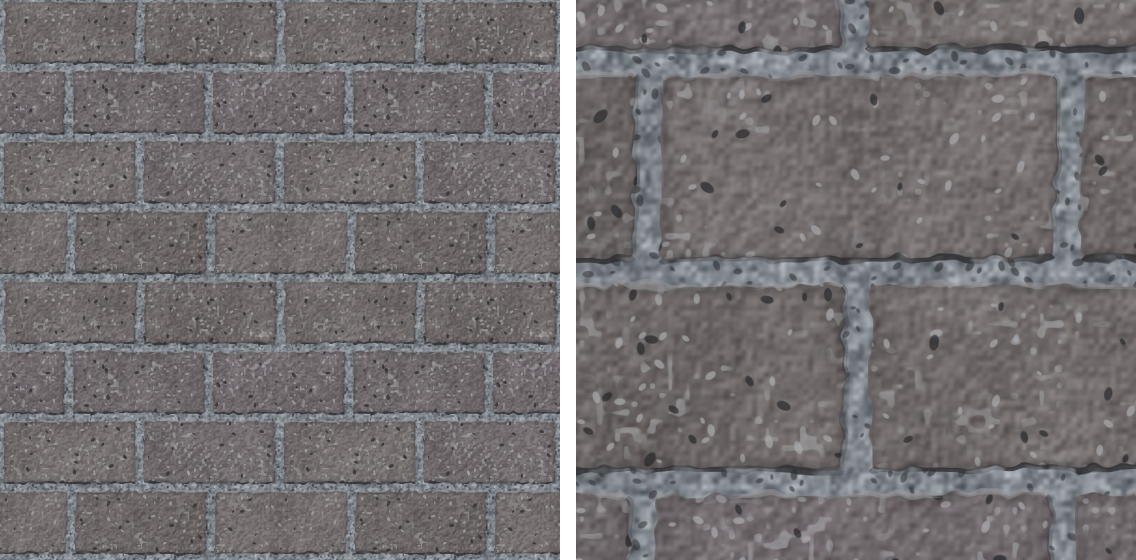
Left: the whole. Right: its middle third, enlarged.
Write a Shadertoy shader that draws this texture.

```glsl
// Weathered grey brick wall in running bond: 4 bricks across, 8 courses up.
// A tile of 2 x 4 bricks is laid twice each way; rounded boxes give the bricks,
// wrapping noise gives grainy mortar, and scattered spots give flakes and pits.

const float TILES = 2.0;                  // tile repeats per canvas side
const vec2 BRICKS = vec2(2.0, 4.0);       // bricks per tile
const float JOINT = 0.032;                // mortar width, in tile units

const vec3 WARM_BRICK = vec3(0.435, 0.415, 0.405);
const vec3 MAUVE_BRICK = vec3(0.445, 0.415, 0.430);
const vec3 MORTAR = vec3(0.495, 0.520, 0.545);
const vec3 FLAKE = vec3(0.67, 0.67, 0.68);
const vec3 SHADOW = vec3(0.17, 0.17, 0.18);

// Integer hash of a cell, 0 to 1
float hash(ivec2 cell, int seed) {
    uint h = uint(cell.x) * 1597u + uint(cell.y) * 51749u + uint(seed) * 7919u;
    h = (h ^ (h >> 15)) * 739391u;
    h = (h ^ (h >> 13)) * 668265u;
    h = (h ^ (h >> 14)) * 374761u;
    h ^= h >> 16;
    return float(h & 65535u) / 65535.0;
}

ivec2 wrap(ivec2 cell, ivec2 count) {
    return (cell % count + count) % count;
}

// Value noise that wraps over the unit tile
float noise(vec2 p, ivec2 count, int seed) {
    vec2 g = p * vec2(count);
    ivec2 c = ivec2(floor(g));
    vec2 f = fract(g);
    f = f * f * (3.0 - 2.0 * f);
    float a = hash(wrap(c, count), seed);
    float b = hash(wrap(c + ivec2(1, 0), count), seed);
    float d = hash(wrap(c + ivec2(0, 1), count), seed);
    float e = hash(wrap(c + ivec2(1, 1), count), seed);
    return mix(mix(a, b, f.x), mix(d, e, f.x), f.y);
}

// Coarse-to-fine grain, 0 to 1
float grain(vec2 p, int seed) {
    return 0.5 * noise(p, ivec2(72), seed)
         + 0.5 * noise(p, ivec2(150), seed + 1);
}

// Scattered tilted ovals, one at most per cell; returns coverage
float spots(vec2 p, int count, float density, float size, float blur, int seed) {
    vec2 g = p * float(count);
    ivec2 c = ivec2(floor(g));
    float cover = 0.0;
    for (int j = -1; j <= 1; j++)
    for (int i = -1; i <= 1; i++) {
        ivec2 cell = c + ivec2(i, j);
        ivec2 id = wrap(cell, ivec2(count));
        vec2 centre = vec2(cell) + vec2(hash(id, seed), hash(id, seed + 1));
        float angle = 6.2832 * hash(id, seed + 2);
        vec2 axis = vec2(cos(angle), sin(angle));
        vec2 v = g - centre;
        v = vec2(dot(v, axis) * 0.6, dot(v, vec2(-axis.y, axis.x)));
        float radius = size * mix(0.5, 1.2, hash(id, seed + 3));
        float edge = blur * float(count);
        float spot = 1.0 - smoothstep(radius - edge, radius + edge, length(v));
        cover = max(cover, spot * step(hash(id, seed + 4), density));
    }
    return cover;
}

float roundedBox(vec2 q, vec2 halfSize, float radius) {
    vec2 e = abs(q) - halfSize + radius;
    return length(max(e, 0.0)) + min(max(e.x, e.y), 0.0) - radius;
}

// Soft line of given half width around zero
float line(float d, float width, float blur) {
    return 1.0 - smoothstep(width - blur, width + blur, abs(d));
}

void mainImage(out vec4 fragColor, in vec2 fragCoord) {
    vec2 p = fract(fragCoord / iResolution.xy * TILES);
    float blur = max(0.5 * TILES / iResolution.y, 0.001);

    // Slightly wandering courses, every other one shifted by half a brick
    vec2 wander = vec2(noise(p, ivec2(14), 1), noise(p, ivec2(14), 2)) - 0.5;
    vec2 g = (p + 0.005 * wander) * BRICKS - vec2(0.0, 0.04);
    int row = int(mod(floor(g.y), BRICKS.y));
    g.x += 0.5 * float(1 - row % 2) + 0.025 * (hash(ivec2(0, row), 3) - 0.5);
    ivec2 id = ivec2(int(mod(floor(g.x), BRICKS.x)), row);
    vec2 q = (fract(g) - 0.5) / BRICKS;
    vec2 halfSize = 0.5 / BRICKS - 0.5 * JOINT;

    // Ragged brick outline and the side of the brick that is nearest
    float fine = grain(p, 10);
    float d = roundedBox(q, halfSize, 0.008) + 0.009 * (noise(p, ivec2(60), 5) - 0.5);
    vec2 e = abs(q) - halfSize;
    float side = e.y > e.x ? sign(q.y) : -0.35 * sign(q.x);
    float relief = fine - grain(p + vec2(-0.004, 0.005), 10);

    // Brick face: tint, clouds, grain, flakes and pits
    vec3 brick = mix(WARM_BRICK, MAUVE_BRICK, hash(id, 20));
    brick *= 0.96 + 0.08 * hash(id, 21);
    brick += 0.06 * (noise(p, ivec2(12), 22) - 0.5) + 0.13 * (fine - 0.5) + 0.09 * relief;
    float patches = smoothstep(0.35, 0.75, noise(p, ivec2(18), 23));
    float wear = smoothstep(0.68, 0.85, noise(p, ivec2(95), 24)) * patches;
    brick = mix(brick, FLAKE, 0.55 * wear);
    brick = mix(brick, FLAKE, 0.7 * spots(p, 34, 0.32, 0.13, blur, 30));
    brick = mix(brick, SHADOW, 0.75 * spots(p, 24, 0.24, 0.12, blur, 40));
    brick *= 1.0 - 0.12 * smoothstep(-0.016, 0.0, d);

    // Mortar: coarse sandy grain
    vec3 mortar = MORTAR + 0.38 * (grain(p, 50) - 0.5) + 0.16 * relief;
    mortar = mix(mortar, SHADOW, 0.55 * spots(p, 56, 0.3, 0.2, blur, 60));
    vec3 color = mix(brick, mortar, smoothstep(-blur, blur, d));

    // Lit upper rims and broken shadows beneath the bricks
    float broken = smoothstep(0.2, 0.65, noise(p, ivec2(48), 70));
    float rim = line(d - 0.001, 0.0035, blur);
    color = mix(color, FLAKE, 0.55 * rim * broken * max(side, 0.0));
    color = mix(color, SHADOW, rim * (0.25 + 0.55 * broken) * max(-side, 0.12));
    fragColor = vec4(clamp(color, 0.0, 1.0), 1.0);
}
```
